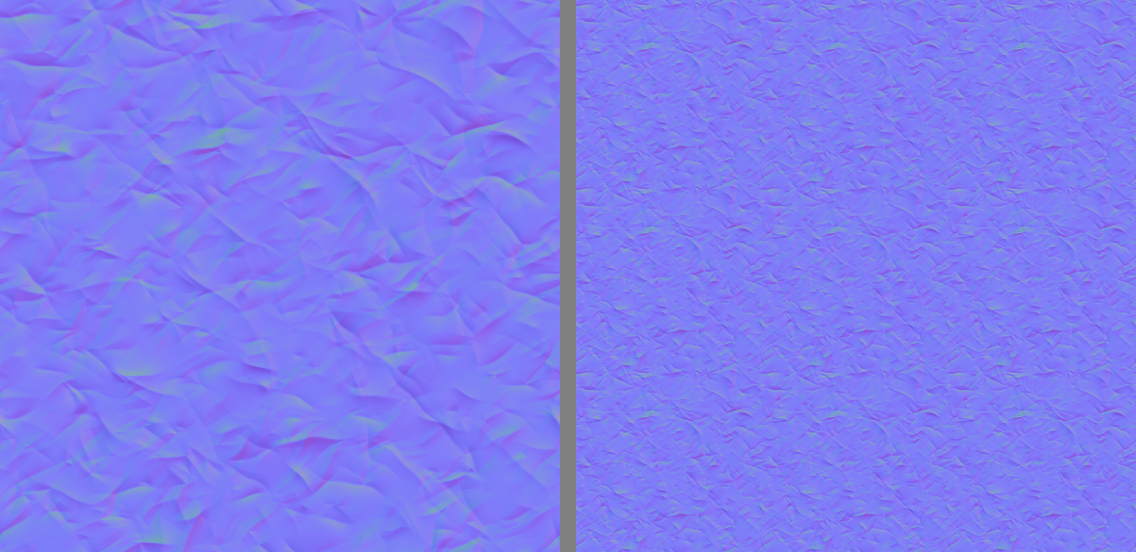
Left, the tile; right, the same tile 3 across and 3 down.
Write a Shadertoy shader that draws this texture map.

```glsl
// Tileable normal map of crumpled paper: sheared cellular layers give straight
// creases in several directions; each tilts the surface on both of its sides, and
// the summed tilt becomes the colour. Whole-number shears and counts avoid seams.

const float TAU = 6.2831853;
const int   LAYERS = 10;
const float CREASE_WIDTH = 0.0075; // decay of a fold, in canvas units
const float ROUNDNESS = 0.0030;    // softness of the fold line, in canvas units
const float SKIRT_WIDTH = 4.0;     // facet shading beside a fold, in crease widths
const float SKIRT_SLOPE = 0.18;    // steepness of that shading
const float RELIEF = 1.0;          // overall steepness
const float STEEP_LINES = 0.55;    // strength of upright folds against level ones
const float BUCKLE = 0.02;         // broad bending of the sheet
const vec3  FLAT_COLOUR = vec3(0.50, 0.492, 0.495);
const vec3  NORMAL_GAIN = vec3(0.18, 0.26, 0.48);
const float UPWARD_DIM = 0.22;     // blue lost on faces that tilt upward

// Shear of x by y, shear of y by x, cells across, cells up
const vec4 FOLDS[LAYERS] = vec4[LAYERS](
    vec4(-1, 0, 4, 4), vec4(1, 0, 4, 4),
    vec4(0, 0, 3, 6),  vec4(0, -1, 5, 5),
    vec4(0, 1, 5, 5),  vec4(-1, 0, 8, 8),
    vec4(1, 0, 7, 7),  vec4(0, 0, 8, 12),
    vec4(-1, 0, 11, 11), vec4(0, -1, 8, 8));
const float DEPTHS[LAYERS] = float[LAYERS](
    0.72, 0.72, 0.72, 0.50, 0.55, 0.58, 0.50, 0.48, 0.45, 0.38);

vec2 hash2(vec2 cell, float seed) {
    vec3 p = fract(vec3(cell.xyx + seed * 7.31) * vec3(0.1031, 0.1030, 0.0973));
    p += dot(p, p.yzx + 33.33);
    return fract((p.xx + p.yz) * p.zy);
}

float wave(vec2 p, vec2 freq, float phase) {
    return sin(TAU * dot(p, freq) + phase);
}

// Bends straight cell borders into irregular folds
vec2 warp(vec2 p) {
    vec2 broad = vec2(wave(p, vec2(2, 5), 0.7) + wave(p, vec2(-4, 3), 2.1),
                      wave(p, vec2(5, -2), 4.0) + wave(p, vec2(3, 4), 1.3));
    vec2 fine = vec2(wave(p, vec2(7, 13), 3.0) + wave(p, vec2(-15, 6), 0.4),
                     wave(p, vec2(14, -5), 5.2) + wave(p, vec2(9, 11), 2.6));
    return p + 0.006 * broad + 0.0016 * fine;
}

vec2 siteOf(vec2 cell, vec2 count, float seed) {
    return cell + 0.05 + 0.9 * hash2(mod(cell, count), seed);
}

// Nearest fold: xy = direction away from it, z = distance, w = random per facet
vec4 nearestFold(vec2 p, vec4 fold, float seed) {
    vec2 q = fold.zw * (p + fold.xy * p.yx);
    vec2 base = floor(q), homeCell = base, home = base;
    float nearest = 9.0;
    for (int j = -1; j <= 1; j++)
    for (int i = -1; i <= 1; i++) {
        vec2 cell = base + vec2(i, j);
        vec2 site = siteOf(cell, fold.zw, seed);
        float d = dot(site - q, site - q);
        if (d < nearest) { nearest = d; home = site; homeCell = cell; }
    }
    vec3 best = vec3(0.0, 1.0, 9.0);
    for (int j = -1; j <= 1; j++)
    for (int i = -1; i <= 1; i++) {
        if (i == 0 && j == 0) continue;
        vec2 site = siteOf(homeCell + vec2(i, j), fold.zw, seed);
        vec2 g = 2.0 * (home - site) * fold.zw;
        g += fold.yx * g.yx;                      // back to canvas axes
        float d = (dot(site - q, site - q) - nearest) / length(g);
        if (d < best.z) best = vec3(normalize(g), d);
    }
    return vec4(best, hash2(mod(homeCell, fold.zw), seed + 40.0).x);
}

// Signed strength: ridges, valleys and smooth stretches between them
float foldStrength(vec2 p, float seed) {
    float bend = 1.6 * wave(p, vec2(2, -1), seed * 1.9);
    float a = wave(p, vec2(1, 3), seed * 2.7 + bend);
    float b = wave(p, vec2(3, -2), seed * 4.3 - bend);
    float s = 0.55 * (a + b);
    return s * abs(s);
}

vec2 paperSlope(vec2 p) {
    vec2 slope = BUCKLE * vec2(wave(p, vec2(3, 5), 1.0) + wave(p, vec2(5, 2), 4.4),
                               wave(p, vec2(-4, 6), 2.5) + wave(p, vec2(2, 7), 0.3));
    vec2 bent = warp(p);
    for (int i = 0; i < LAYERS; i++) {
        float seed = float(i) + 1.0;
        vec4 fold = nearestFold(bent, FOLDS[i], seed);
        float reach = fold.z / CREASE_WIDTH;
        float profile = exp(-reach) + SKIRT_SLOPE * exp(-reach / SKIRT_WIDTH);
        profile *= fold.z / length(vec2(fold.z, ROUNDNESS));
        float strength = foldStrength(p * floor(FOLDS[i].w / 4.0), seed);
        strength *= mix(STEEP_LINES, 1.0, abs(fold.y)) * (0.4 + 1.2 * fold.w);
        slope += DEPTHS[i] * strength * profile * fold.xy;
    }
    return slope * RELIEF;
}

void mainImage(out vec4 fragColor, in vec2 fragCoord) {
    vec2 uv = fragCoord / iResolution.xy;

    // Encode the normal as colour
    vec3 normal = normalize(vec3(-paperSlope(uv), 1.0));
    vec3 colour = FLAT_COLOUR + NORMAL_GAIN * normal;
    colour.b -= UPWARD_DIM * max(normal.y, 0.0);
    fragColor = vec4(clamp(colour, 0.0, 1.0), 1.0);
}
```
